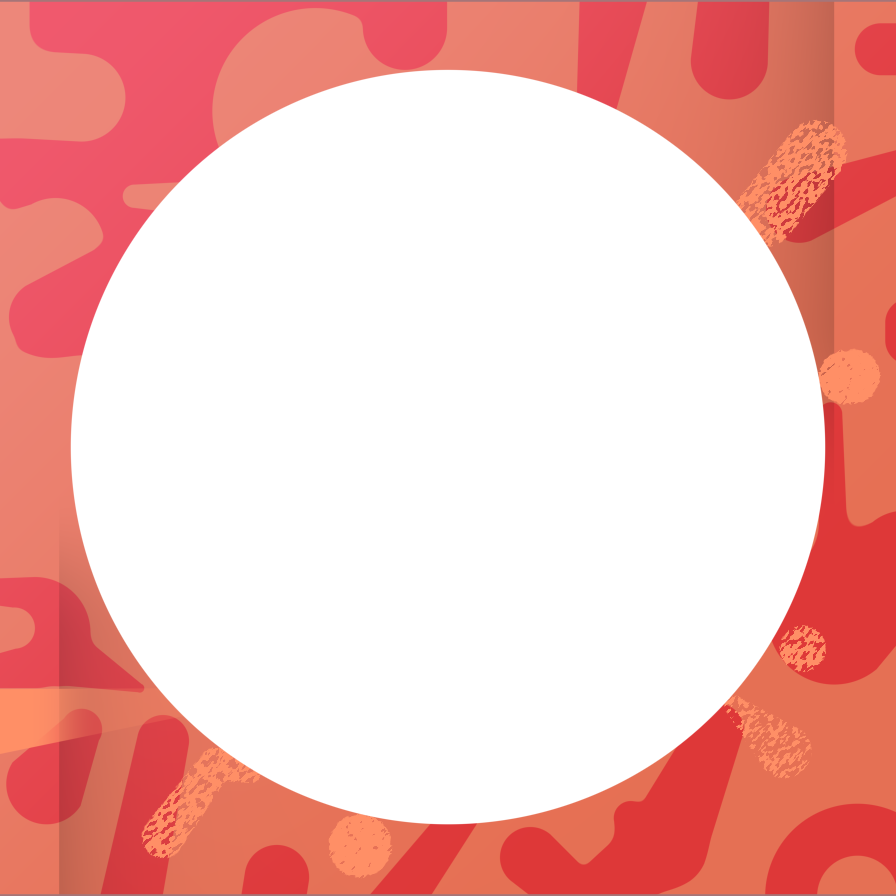
Reproduce this background procedurally as a WebGL 1 fragment shader.

```glsl
precision highp float;
// Draws a white disc over coral liquid shapes with rough orange brush dabs.
uniform vec2 u_resolution;

const vec3 PINK = vec3(0.94, 0.35, 0.43);
const vec3 RED = vec3(0.87, 0.22, 0.22);
const vec3 ROSE = vec3(0.93, 0.53, 0.48);
const vec3 SALMON = vec3(0.90, 0.44, 0.33);
const vec3 ORANGE = vec3(1.0, 0.56, 0.40);
const vec3 EDGE_GREY = vec3(0.65, 0.46, 0.47);

vec2 gradientAt(vec2 cell) {
  float h = fract(sin(dot(cell, vec2(127.1, 311.7))) * 43758.5);
  return vec2(cos(h * 6.2832), sin(h * 6.2832));
}

float gradientNoise(vec2 p) {
  vec2 i = floor(p), f = fract(p);
  vec2 u = f * f * (3.0 - 2.0 * f), e = vec2(1.0, 0.0);
  float low = mix(dot(gradientAt(i), f), dot(gradientAt(i + e), f - e), u.x);
  float high = mix(dot(gradientAt(i + e.yx), f - e.yx),
                   dot(gradientAt(i + 1.0), f - 1.0), u.x);
  return mix(low, high, u.y);
}

// Distance to a tapered capsule: ends.xy to ends.zw, one radius per end.
float drop(vec2 p, vec4 ends, vec2 radii) {
  vec2 axis = ends.zw - ends.xy, q = p - ends.xy;
  float t = clamp(dot(q, axis) / dot(axis, axis), 0.0, 1.0);
  return length(q - axis * t) - mix(radii.x, radii.y, t);
}

float join(float a, float b, float softness) {
  float h = max(softness - abs(a - b), 0.0) / softness;
  return min(a, b) - h * h * softness * 0.25;
}

float cut(float a, float b) { return -join(-a, b, 1.5); }

float cover(float d, float pixel) {
  return 1.0 - smoothstep(-0.75 * pixel, 0.75 * pixel, d);
}

// Upper left field with pale bays, then drips along the top edge.
float upperShapes(vec2 p) {
  float d = drop(p, vec4(17.0, 102.6, 7.8, 77.9), vec2(24.7, 17.6));
  d = cut(d, length(p - vec2(35.2, 87.6)) - 11.5);
  float bay = join(drop(p, vec4(-1.6, 101.0, -1.6, 91.0), vec2(4.9)),
                   drop(p, vec4(0.0, 89.6, 9.1, 89.1), vec2(4.9)), 3.0);
  d = cut(d, bay);
  d = cut(d, drop(p, vec4(6.2, 72.4, -2.6, 67.4), vec2(5.5, 7.8)));
  d = cut(d, drop(p, vec4(-5.2, 74.0, -5.2, 56.0), vec2(6.3)));
  d = cut(d, drop(p, vec4(15.0, 78.1, 20.8, 77.9), vec2(1.3, 1.8)));
  d = join(d, drop(p, vec4(5.2, 64.6, 12.4, 69.4), vec2(4.2, 3.3)), 1.5);
  d = join(d, drop(p, vec4(45.2, 101.3, 45.2, 96.9), vec2(4.7)), 1.0);
  d = min(d, drop(p, vec4(68.6, 101.3, 66.4, 87.0), vec2(3.9, 2.1)));
  return min(d, drop(p, vec4(82.0, 101.3, 81.4, 93.2), vec2(3.9, 4.3)));
}

float rightShapes(vec2 p) {
  float d = drop(p, vec4(98.3, 94.5, 103.0, 94.5), vec2(2.9));
  d = min(d, drop(p, vec4(89.2, 76.6, 101.6, 81.4), vec2(3.7, 2.2)));
  d = min(d, drop(p, vec4(101.5, 64.0, 101.5, 62.0), vec2(2.7)));
  float mass = drop(p, vec4(93.1, 31.0, 100.9, 37.5), vec2(7.4, 5.5));
  float neck = drop(p, vec4(92.7, 53.8, 93.1, 35.0), vec2(1.3, 1.7));
  d = min(d, join(mass, neck, 3.0));
  return min(d, abs(length(p - vec2(95.7, 0.0)) - 7.4) - 2.9);
}

float lowerShapes(vec2 p) {
  float d = drop(p, vec4(-1.3, 29.3, 3.9, 29.4), vec2(6.1, 6.2));
  d = join(d, drop(p, vec4(7.8, 26.4, 15.6, 23.2), vec2(3.1, 0.5)), 1.0);
  d = cut(d, drop(p, vec4(-1.3, 29.7, 1.6, 29.9), vec2(2.9, 2.3)));
  d = min(d, drop(p, vec4(5.2, 12.5, 9.1, 18.6), vec2(4.5, 2.3)));
  d = min(d, drop(p, vec4(18.2, 17.3, 14.1, -2.9), vec2(2.9, 3.5)));
  d = min(d, drop(p, vec4(30.9, 2.1, 29.9, -4.2), vec2(3.6)));
  d = min(d, drop(p, vec4(51.4, 8.9, 43.6, -1.6), vec2(2.0, 2.9)));
  float hook = drop(p, vec4(59.2, 4.3, 65.1, -0.9), vec2(3.4, 2.9));
  hook = join(hook, drop(p, vec4(80.1, 18.6, 74.2, 5.6), vec2(2.9, 4.7)), 1.0);
  hook = join(hook, drop(p, vec4(74.2, 5.6, 65.1, -0.9), vec2(4.4, 3.0)), 1.0);
  hook = join(hook, drop(p, vec4(70.4, 8.7, 71.6, 3.0), vec2(1.9, 2.6)), 1.0);
  return min(d, hook);
}

// Brush dabs broken up by diagonal grain; wear is the missing amount.
float dab(vec2 p, float d, float wear, float pixel) {
  vec2 grain = vec2(p.x + p.y, 2.0 * (p.y - p.x)) * 0.75;
  float n = gradientNoise(grain) + 0.5 * gradientNoise(grain * 2.1);
  return cover(d + 0.3 * n, pixel) * smoothstep(-0.06, 0.06, n + 0.5 - wear);
}

void main() {
  vec2 p = 100.0 * gl_FragCoord.xy / u_resolution;
  float pixel = 100.0 / min(u_resolution.x, u_resolution.y);
  float t = smoothstep(0.0, 0.8, (p.x + 100.0 - p.y) / 200.0);
  float liquid = min(upperShapes(p), min(rightShapes(p), lowerShapes(p)));
  vec3 color = mix(mix(ROSE, SALMON, t), mix(PINK, RED, t), cover(liquid, pixel));

  // Soft shadows inside the two vertical panel edges.
  float right = cover(p.x - 93.1, pixel) * exp(-abs(p.x - 93.1) / 8.0);
  float left = cover(6.6 - p.x, pixel) * exp(-abs(p.x - 6.6) / 7.0);
  right *= smoothstep(42.0, 65.0, p.y);
  left *= 1.0 - smoothstep(28.0, 45.0, p.y);
  color *= 1.0 - 0.17 * (left + right);

  // Orange band and dabs.
  float band = cover(drop(p, vec4(-1.0, 19.4, 20.0, 21.6), vec2(3.7, 1.6)), pixel);
  float ink = band * (1.0 - 0.8 * smoothstep(3.0, 11.0, p.x));
  float solid = drop(p, vec4(94.4, 57.9, 95.2, 58.0), vec2(3.0));
  solid = min(solid, length(p - vec2(40.2, 5.6)) - 3.5);
  ink = max(ink, dab(p, solid, 0.1, pixel));
  float rough = drop(p, vec4(85.3, 75.9, 91.1, 83.1), vec2(3.5));
  rough = min(rough, length(p - vec2(89.6, 27.6)) - 2.6);
  rough = min(rough, drop(p, vec4(18.2, 6.6, 24.1, 14.7), vec2(2.4, 1.9)));
  rough = min(rough, drop(p, vec4(24.1, 14.7, 28.0, 13.8), vec2(1.9, 1.2)));
  ink = max(ink, dab(p, rough, 0.4, pixel));
  float faint = drop(p, vec4(82.0, 21.2, 87.5, 16.2), vec2(1.2, 3.1));
  ink = max(ink, dab(p, faint, 0.55, pixel));
  color = mix(color, ORANGE, ink);

  // White disc and thin border lines.
  color = mix(color, vec3(1.0), cover(length(p - vec2(50.0, 50.1)) - 42.1, pixel));
  color = mix(color, EDGE_GREY, cover(min(p.y, 100.0 - p.y) - 0.2, pixel));
  gl_FragColor = vec4(color, 1.0);
}
```
